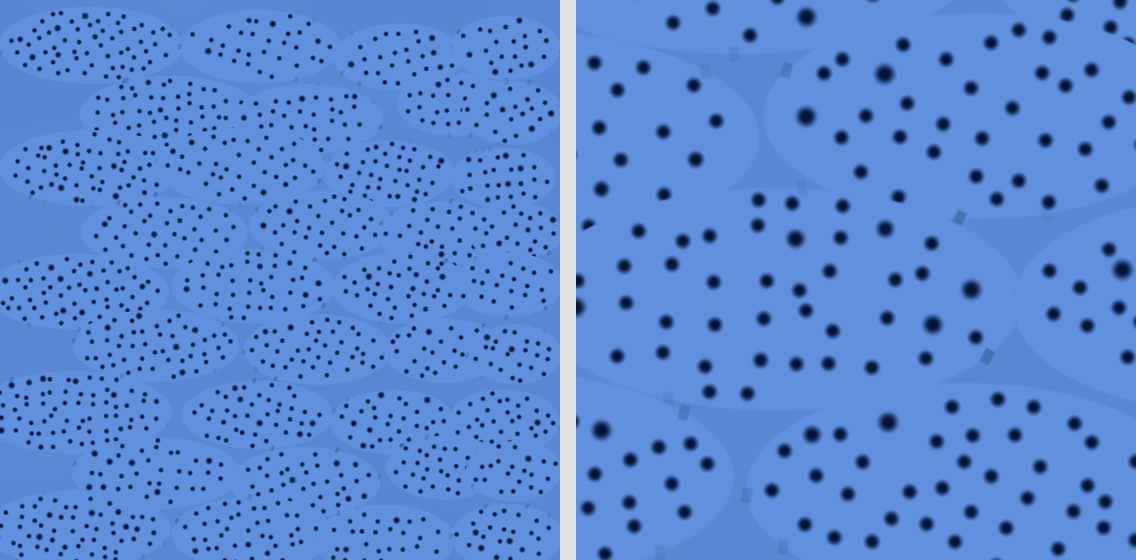
Left, the full canvas; right, a detail of the centre.
Give the GLSL for this pattern, as a Shadertoy shader.

```glsl
// Overlapping pale blue ovals on a slightly deeper blue, each filled with soft navy dots.
// Ovals are laid in staggered rows and painted top to bottom; every oval carries its own
// rotated, jittered dot grid, plus a few faint smudges along its rim.

const vec3 GROUND = vec3(0.350, 0.530, 0.828);
const vec3 OVAL   = vec3(0.380, 0.563, 0.874);
const vec3 INK    = vec3(0.010, 0.080, 0.225);
const vec3 SMUDGE = vec3(0.240, 0.390, 0.650);

const int   ROWS = 9;
const int   COLUMNS = 4;
const float ROW_STEP = 0.108;
const float FIRST_ROW = 0.045;
const vec2  COLUMN_CURVE = vec2(0.34, 0.022);    // columns narrow towards the right
const vec2  OVAL_HEIGHT = vec2(0.071, 0.055);    // half height at left and right
const vec2  DOT_SPACING = vec2(0.0220, 0.0268);  // tightest and loosest grid
const float DOT_JITTER = 0.56;
const float DOT_CORE = 0.0015;
const float DOT_RIM = 0.0065;
const float DOT_INSET = 0.91;                    // dots stay inside this part of the oval
const float EDGE = 0.0009;
const int   SMUDGES = 4;

vec2 hash22(vec2 p) {
    vec3 q = fract(p.xyx * vec3(0.1031, 0.1030, 0.0973));
    q += dot(q, q.yzx + 33.33);
    return fract((q.xx + q.yz) * q.zy);
}

float valueNoise(vec2 p) {
    vec2 i = floor(p), f = fract(p);
    f = f * f * (3.0 - 2.0 * f);
    return mix(mix(hash22(i).x, hash22(i + vec2(1, 0)).x, f.x),
               mix(hash22(i + vec2(0, 1)).x, hash22(i + vec2(1, 1)).x, f.x), f.y);
}

mat2 rotation(float angle) {
    float c = cos(angle), s = sin(angle);
    return mat2(c, s, -s, c);
}

float ellipseDistance(vec2 p, vec2 radii) {
    float k = length(p / radii);
    return k * (k - 1.0) / max(length(p / (radii * radii)), 0.001);
}

// Ink coverage of the dots belonging to one oval; p is relative to its centre.
float dots(vec2 p, vec2 radii, vec2 seed) {
    vec2 rnd = hash22(seed + 17.0);
    float spacing = mix(DOT_SPACING.x, DOT_SPACING.y, rnd.x);
    mat2 turn = rotation(6.2832 * rnd.y);
    vec2 home = floor(turn * p / spacing);
    float ink = 0.0;
    for (int j = -1; j <= 1; j++)
    for (int i = -1; i <= 1; i++) {
        vec2 cell = home + vec2(i, j);
        vec2 key = cell + seed * 31.0 + 200.0;
        vec2 grid = cell + 0.5 + DOT_JITTER * (hash22(key) - 0.5);
        vec2 centre = (grid * spacing) * turn;   // inverse rotation
        if (length(centre / radii) > DOT_INSET) continue;
        float size = mix(0.94, 1.28, smoothstep(0.82, 1.0, hash22(key + 71.0).x));
        float d = length(p - centre) / size;
        ink = max(ink, 1.0 - smoothstep(DOT_CORE, DOT_RIM, d));
    }
    return ink;
}

// Small tilted blocks scattered on the rim of one oval.
float smudges(vec2 p, vec2 radii, vec2 seed, float aa) {
    float cover = 0.0;
    for (int k = 0; k < SMUDGES; k++) {
        vec2 rnd = hash22(seed * 7.0 + float(k) * 13.0 + 5.0);
        float angle = 6.2832 * rnd.x;
        vec2 q = rotation(rnd.y - 0.5) * (p - radii * vec2(cos(angle), sin(angle)));
        vec2 box = abs(q) - vec2(0.0022, 0.0038);
        float d = length(max(box, 0.0)) - 0.0007;
        cover = max(cover, (1.0 - smoothstep(-aa, aa, d)) * mix(0.15, 0.75, rnd.y * rnd.y));
    }
    return cover;
}

void mainImage(out vec4 fragColor, in vec2 fragCoord) {
    vec2 uv = fragCoord / iResolution.y;
    float aa = max(EDGE, 0.75 / iResolution.y);

    // Ground with a faint, broad change of tone
    vec3 color = GROUND + 0.014 * (valueNoise(uv * vec2(3.0, 6.0)) - 0.5);

    // Ovals of the nearby rows, upper rows first
    int nearRow = int(floor((uv.y - FIRST_ROW) / ROW_STEP + 0.5));
    for (int r = nearRow + 1; r >= nearRow - 1; r--) {
        if (r < 0 || r >= ROWS) continue;
        for (int c = 0; c < COLUMNS; c++) {
            vec2 seed = vec2(c, r) + 3.0;
            vec2 rnd = hash22(seed);
            float u = float(c) + (r % 2 == 0 ? 0.45 : 0.88) + 0.16 * (rnd.x - 0.5);
            float width = COLUMN_CURVE.x - 2.0 * COLUMN_CURVE.y * u;
            vec2 radii = vec2(0.52 * width, mix(OVAL_HEIGHT.x, OVAL_HEIGHT.y, u / 4.0));
            radii *= mix(0.94, 1.06, hash22(seed + 41.0).x);
            vec2 centre = vec2(u * (COLUMN_CURVE.x - COLUMN_CURVE.y * u),
                               FIRST_ROW + ROW_STEP * float(r) + 0.032 * (rnd.y - 0.5));
            centre.x = min(centre.x, 1.0 - 0.95 * radii.x);

            vec2 p = uv - centre;
            if (any(greaterThan(abs(p), radii + 0.01))) continue;
            float fill = 1.0 - smoothstep(-aa, aa, ellipseDistance(p, radii));
            color = mix(color, OVAL, fill);
            color = mix(color, SMUDGE, smudges(p, radii, seed, aa));
            color = mix(color, INK, dots(p, radii, seed));
        }
    }
    fragColor = vec4(color, 1.0);
}
```
